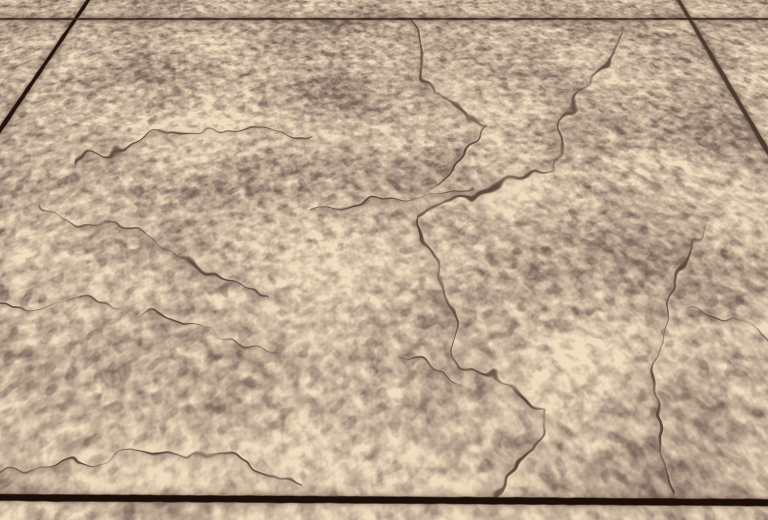
Write a Shadertoy shader that draws this texture.

```glsl
// Stamped stone paving seen at a slant: one large slab framed by its neighbours.
// A perspective grid gives the dark joints, gradient noise the pitted and stained
// surface, and noise-warped line segments the raised seams and thin ledges.

const vec3 CREAM = vec3(0.90, 0.82, 0.71);
const vec3 TAUPE = vec3(0.55, 0.47, 0.42);
const vec3 WORN  = vec3(0.36, 0.29, 0.24);
const vec3 JOINT = vec3(0.11, 0.05, 0.03);

const vec2 VANISH = vec2(0.525, 1.2826);      // vanishing point, canvas widths
const vec2 GRID_START = vec2(-0.677, 0.7958); // lower left slab corner on the ground
const vec2 SLAB_SIZE = vec2(1.269, 0.791);    // slab size on the ground

// Segments as start.xy, end.xy
const vec4 SEAMS[11] = vec4[11](
    vec4(0.540, 0.648, 0.570, 0.547), vec4(0.570, 0.547, 0.634, 0.518),
    vec4(0.634, 0.518, 0.560, 0.430), vec4(0.547, 0.397, 0.600, 0.221),
    vec4(0.600, 0.221, 0.712, 0.143), vec4(0.712, 0.143, 0.655, 0.030),
    vec4(0.815, 0.630, 0.735, 0.520), vec4(0.735, 0.520, 0.725, 0.460),
    vec4(0.725, 0.460, 0.547, 0.397), vec4(0.915, 0.390, 0.850, 0.200),
    vec4(0.850, 0.200, 0.875, 0.030));
const vec4 LEDGES[11] = vec4[11](
    vec4(0.404, 0.404, 0.620, 0.430), vec4(0.110, 0.470, 0.200, 0.505),
    vec4(0.200, 0.505, 0.400, 0.510), vec4(0.050, 0.405, 0.200, 0.360),
    vec4(0.200, 0.360, 0.350, 0.293), vec4(0.000, 0.280, 0.180, 0.277),
    vec4(0.180, 0.277, 0.360, 0.220), vec4(0.000, 0.065, 0.260, 0.090),
    vec4(0.260, 0.090, 0.400, 0.045), vec4(0.911, 0.267, 1.000, 0.234),
    vec4(0.520, 0.215, 0.600, 0.175));

vec2 hash2(vec2 p) {
    vec3 q = fract(p.xyx * vec3(0.1031, 0.1030, 0.0973));
    q += dot(q, q.yzx + 33.33);
    return fract((q.xx + q.yz) * q.zy);
}

float gradientNoise(vec2 p) {
    vec2 i = floor(p), f = p - i;
    vec2 w = f * f * f * (f * (f * 6.0 - 15.0) + 10.0);
    vec2 o = vec2(1.0, 0.0);
    float a = dot(hash2(i) * 2.0 - 1.0, f);
    float b = dot(hash2(i + o) * 2.0 - 1.0, f - o);
    float c = dot(hash2(i + o.yx) * 2.0 - 1.0, f - o.yx);
    float d = dot(hash2(i + 1.0) * 2.0 - 1.0, f - 1.0);
    return mix(mix(a, b, w.x), mix(c, d, w.x), w.y);
}

float fbm(vec2 p) {
    float sum = 0.0, amp = 0.5;
    for (int i = 0; i < 3; i++) {
        sum += amp * gradientNoise(p);
        p = mat2(1.6, 1.2, -1.2, 1.6) * p + 17.3;
        amp *= 0.5;
    }
    return sum;
}

// Distance to the closest segment, and the side of it (+1 is the lit side)
vec2 nearestCrack(vec2 p, vec4 cracks[11]) {
    vec2 best = vec2(1.0, 0.0);
    for (int i = 0; i < 11; i++) {
        vec2 pa = p - cracks[i].xy, ba = cracks[i].zw - cracks[i].xy;
        float t = clamp(dot(pa, ba) / dot(ba, ba), 0.0, 1.0);
        float dist = length(pa - ba * t);
        if (dist < best.x) best = vec2(dist, sign(ba.x * pa.y - ba.y * pa.x));
    }
    return best;
}

// Thin dark line, soft shade on one side and a pale lip on the other
vec3 drawCrack(vec3 col, vec2 crack, float width, float spread, float strength, float px) {
    float glow = exp(-crack.x / spread) * strength;
    col = mix(col, crack.y > 0.0 ? CREAM : TAUPE, 0.65 * glow);
    float line = 1.0 - smoothstep(width - px, width + px, crack.x);
    return mix(col, WORN, line * strength);
}

void mainImage(out vec4 fragColor, in vec2 fragCoord) {
    vec2 p = fragCoord / iResolution.x;
    float px = 1.0 / iResolution.x;

    // Ground plane and slab grid
    float tilt = 0.007 * (p.x - 0.5) * (1.0 - p.y / 0.65);
    float depth = VANISH.y - p.y - tilt;
    vec2 ground = vec2(p.x - VANISH.x, 1.0) / depth;
    vec2 slab = (ground - GRID_START) / SLAB_SIZE;
    vec2 cell = floor(slab);

    // Stains, pits and grain, shifted for each slab
    vec2 s = ground * vec2(1.0, 1.15) + cell * 3.7;
    float stain = fbm(s * vec2(4.5, 7.0) + 4.0);
    float pits = fbm(s * 48.0);
    float relief = pits - fbm((s + vec2(0.002, 0.006)) * 48.0);
    float hollow = smoothstep(0.05, 0.26, gradientNoise(s * 62.0 + 9.0) + 0.4 * stain);
    float grain = gradientNoise(p * 230.0);
    float tone = 0.30 + 1.3 * stain + 1.5 * pits + 0.5 * relief + 0.32 * hollow + 0.15 * grain;
    tone += 0.12 * smoothstep(0.2, 0.65, p.y) + 0.06 * (hash2(cell + 8.0).x - 0.5);
    vec3 col = mix(CREAM, TAUPE, clamp(tone, -0.12, 1.2));

    // Seams and ledges on the main slab
    if (max(abs(cell.x), abs(cell.y)) < 0.5) {
        vec2 warp = vec2(gradientNoise(p * 14.0), gradientNoise(p * 14.0 + 7.0)) * 0.034;
        warp += vec2(gradientNoise(p * 48.0 + 3.0), gradientNoise(p * 48.0 + 11.0)) * 0.012;
        float wear = gradientNoise(p * 20.0 + 5.0);
        float fade = clamp(0.75 + 1.2 * wear, 0.2, 1.0);
        col = drawCrack(col, nearestCrack(p + warp, LEDGES), 0.0011 + 0.001 * wear, 0.006, fade, px);
        col = drawCrack(col, nearestCrack(p + warp, SEAMS), 0.0018 + 0.002 * wear, 0.008, fade, px);
    }

    // Joints: width shrinks with distance, edges slightly chipped
    vec2 nearest = round(slab);
    vec2 scale = SLAB_SIZE * vec2(depth, depth * depth);
    vec2 halfWidth = vec2(0.0042 * depth, 0.0029 * depth * depth);
    vec2 edge = abs(slab - nearest) * scale - halfWidth + 0.001 * gradientNoise(p * 60.0);
    vec2 gap = 1.0 - smoothstep(-px, px, edge);
    vec2 shade = exp(-max(edge, 0.0) / 0.004);
    col = mix(col, WORN, 0.45 * max(shade.x, shade.y));
    col = mix(col, mix(JOINT, WORN, nearest.x > 0.5 ? 0.75 : 0.1), gap.x);
    col = mix(col, mix(JOINT, WORN, nearest.y > 0.5 ? 0.4 : 0.0), gap.y);

    fragColor = vec4(clamp(col, 0.0, 1.0), 1.0);
}
```
